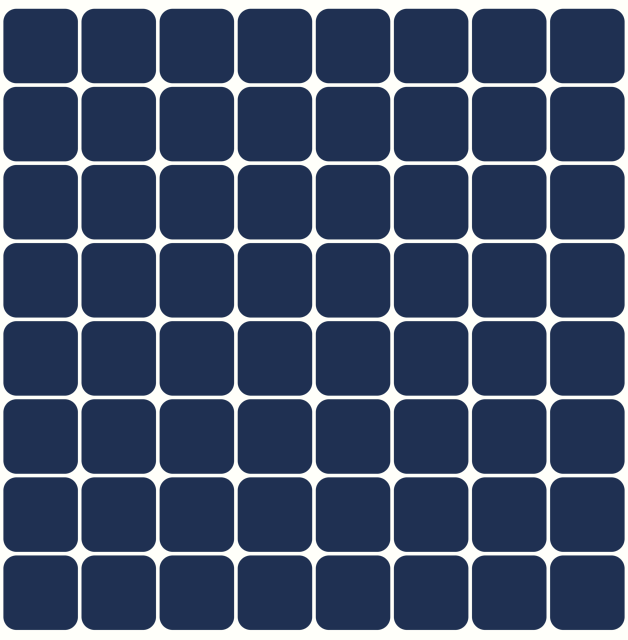
Give the GLSL for this pattern, as a WebGL 1 fragment shader.

```glsl
precision highp float;

uniform vec2 u_resolution;

// Signed distance to a rounded square centred on the origin
float roundedSquare(vec2 p, float halfSize, float radius) {
    vec2 q = abs(p) - halfSize + radius;
    return length(max(q, 0.0)) + min(max(q.x, q.y), 0.0) - radius;
}

void main() {
    // Grid space: one unit per tile, origin at the grid centre
    float pitch = 0.12203 * u_resolution.y;
    vec2 grid = (gl_FragCoord.xy - u_resolution * vec2(0.5, 0.501)) / pitch;

    // Eight by eight tiles; the margin belongs to the nearest tile
    vec2 tileCentre = clamp(floor(grid), -4.0, 3.0) + 0.5;
    float dist = roundedSquare(grid - tileCentre, 0.477, 0.168);

    // Edge softened over about one pixel
    float softness = 0.7 / pitch;
    float tile = 1.0 - smoothstep(-softness, softness, dist);

    vec3 grout = vec3(1.0, 1.0, 0.98);
    vec3 navy = vec3(0.12, 0.19, 0.32);
    gl_FragColor = vec4(mix(grout, navy, tile), 1.0);
}
```
